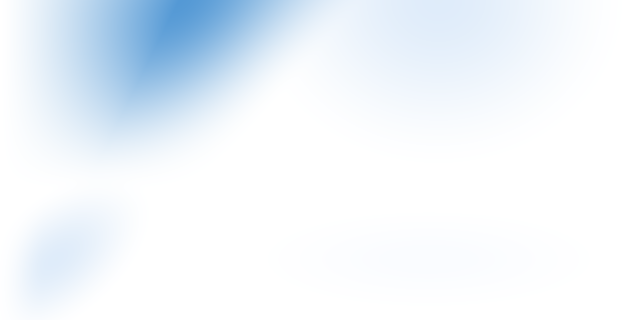
Give the GLSL for this background, as a Shadertoy shader.

```glsl
// Soft blue glows on a white ground: a large slanted plume at the upper left,
// a broad haze at the upper right and two faint pools along the bottom.
// Each glow is a smooth coverage value that tints the white by subtraction.

const vec3 WHITE = vec3(1.0);
const vec3 BLUE = vec3(0.33, 0.60, 0.835);
const vec3 PALE_BLUE = vec3(0.30, 0.58, 0.88);
const vec3 ICE = vec3(0.40, 0.62, 0.96);

// Smooth falloff from 1 at t = 0 to 0 at t = 1
float fade(float t) {
    return 1.0 - smoothstep(0.0, 1.0, t);
}

// Elliptical glow whose first axis is turned by the given angle
float ellipseGlow(vec2 p, vec2 center, vec2 radii, float angle) {
    float c = cos(angle), s = sin(angle);
    vec2 q = mat2(c, -s, s, c) * (p - center);
    return fade(length(q / radii));
}

// Plume with a leaning ridge: slow rise from the left, diagonal right side
float plume(vec2 p, float reach) {
    float depth = 1.0 - p.y;
    float ridge = 0.56 - 0.50 * depth;
    float rightEdge = 1.145 - 0.85 * depth;
    float rise = pow(clamp(p.x / ridge, 0.0, 1.0), 1.3);
    float fall = fade((p.x - ridge) / (rightEdge - ridge));
    return rise * fall * fade(depth / reach);
}

// Tints a colour toward another as light passing through a filter
vec3 tint(vec3 base, vec3 color, float amount) {
    return base - (WHITE - color) * amount;
}

void mainImage(out vec4 fragColor, in vec2 fragCoord) {
    // Canvas is two units wide and one unit high
    vec2 p = fragCoord / iResolution.xy * vec2(2.0, 1.0);
    vec3 color = WHITE;

    // Upper glows
    color = tint(color, BLUE, plume(p, 0.61));
    float haze = ellipseGlow(p, vec2(1.37, 1.0), vec2(0.62, 0.55), 0.0);
    color = tint(color, PALE_BLUE, 0.18 * haze);

    // Lower glows
    float pool = ellipseGlow(p, vec2(0.175, 0.19), vec2(0.37, 0.20), 0.68);
    pool *= smoothstep(-0.03, 0.14, p.x);
    color = tint(color, PALE_BLUE, 0.18 * pool);
    float sheen = ellipseGlow(p, vec2(1.34, 0.19), vec2(0.62, 0.18), 0.0);
    color = tint(color, ICE, 0.035 * sheen);

    fragColor = vec4(clamp(color, 0.0, 1.0), 1.0);
}
```
